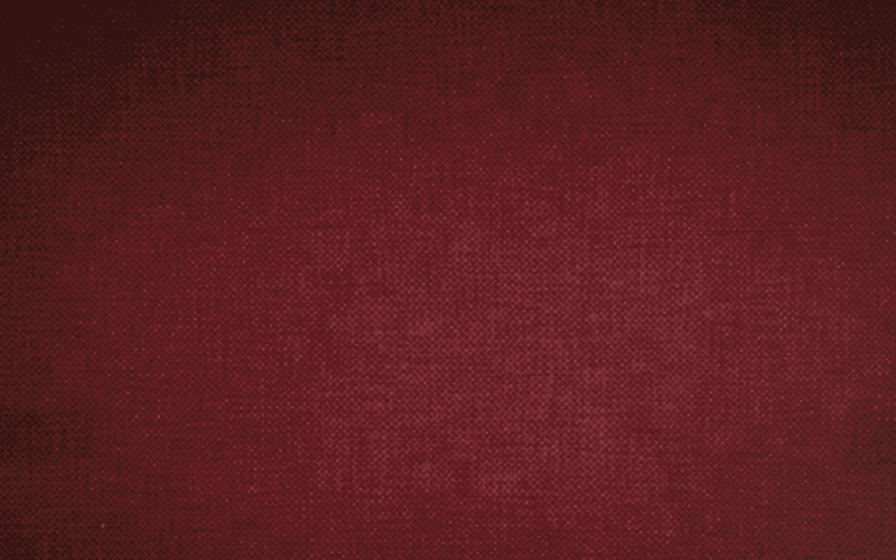
A WebGL 1 fragment shader for this texture:

```glsl
precision highp float;

uniform vec2 u_resolution;

const float PI = 3.14159265;
const float THREADS = 150.0; // threads per canvas height
const vec3 SHADOW = vec3(0.20, 0.08, 0.07);
const vec3 UMBER = vec3(0.29, 0.108, 0.092);
const vec3 CRIMSON = vec3(0.40, 0.115, 0.135);
const vec3 ROSE = vec3(0.52, 0.225, 0.245);
const vec3 DUST = vec3(0.55, 0.42, 0.40);

float hash(vec2 p) {
  vec3 q = fract(p.xyx * vec3(0.1031, 0.1030, 0.0973));
  q += dot(q, q.yzx + 33.33);
  return fract((q.x + q.y) * q.z);
}

vec2 gradient(vec2 cell) {
  float angle = 2.0 * PI * hash(cell);
  return vec2(cos(angle), sin(angle));
}

float gradientNoise(vec2 p) {
  vec2 i = floor(p);
  vec2 f = p - i;
  vec2 w = f * f * f * (f * (f * 6.0 - 15.0) + 10.0);
  vec2 e = vec2(1.0, 0.0);
  float low = mix(dot(gradient(i), f), dot(gradient(i + e), f - e), w.x);
  float high = mix(dot(gradient(i + e.yx), f - e.yx),
                   dot(gradient(i + 1.0), f - 1.0), w.x);
  return 1.4 * mix(low, high, w.y);
}

// Uneven yarn: fine across the thread, long along it
float yarn(float across, float along, float seed) {
  return gradientNoise(vec2(across * 0.83 + seed, along + seed * 1.7));
}

// Raised crossings of a plain weave, from -1 to 1
float weave(vec2 thread) {
  return sin(PI * thread.x) * sin(PI * thread.y);
}

// Rectangle with a soft, slightly ragged rim
float patchMask(vec2 p, vec2 center, vec2 halfSize, float blur) {
  vec2 d = abs(p - center) - halfSize;
  float rim = length(max(d, 0.0)) + min(max(d.x, d.y), 0.0);
  rim += 0.006 * gradientNoise(p * 28.0);
  return 1.0 - smoothstep(-blur, blur, rim);
}

float speck(vec2 p, vec2 center, float radius) {
  float d = length(p - center) + 0.3 * radius * gradientNoise(p * 110.0);
  return 1.0 - smoothstep(0.4 * radius, 1.3 * radius, d);
}

float vignette(vec2 uv, vec2 center) {
  vec2 q = uv - center;
  return 0.73 - 1.4 * dot(q, q);
}

float ramp(float from, float to, float x) {
  return clamp((x - from) / (to - from), 0.0, 1.0);
}

vec3 clothColor(float tone) {
  vec3 color = mix(SHADOW, UMBER, ramp(0.0, 0.25, tone));
  color = mix(color, CRIMSON, ramp(0.25, 0.62, tone));
  return mix(color, ROSE, ramp(0.62, 1.0, tone));
}

void main() {
  vec2 uv = gl_FragCoord.xy / u_resolution;
  vec2 p = gl_FragCoord.xy / u_resolution.y;
  float aspect = u_resolution.x / u_resolution.y;

  // Threads wander a little from a straight grid
  vec2 drift = vec2(gradientNoise(p * vec2(9.0, 4.0)),
                    gradientNoise(p * vec2(4.0, 9.0) + 37.0));
  vec2 thread = p * THREADS + 0.8 * drift;
  float crossing = weave(thread);
  float raised = max(crossing, 0.0);

  // Broad light, worn areas and stained edges
  float tone = vignette(uv, vec2(0.59, 0.37));
  tone += 0.06 * gradientNoise(p * 3.0 + 11.0);
  tone += 0.03 * gradientNoise(p * 11.0 + 5.0);
  float stain = patchMask(p, vec2(0.06, 0.225), vec2(0.11, 0.05), 0.012);
  stain += patchMask(p, vec2(aspect - 0.02, 0.21), vec2(0.07, 0.06), 0.012);
  tone -= 0.13 * stain;

  // Warp and weft irregularity, with rare dark and pale slubs
  float warp = yarn(thread.x, p.y * 14.0, 3.3);
  float weft = yarn(thread.y, p.x * 13.0, 71.6);
  tone += 0.11 * warp + 0.12 * weft;
  tone -= 0.10 * smoothstep(0.45, 0.80, yarn(thread.y, p.x * 5.0, 140.4));
  tone += 0.12 * smoothstep(0.48, 0.80, yarn(thread.x, p.y * 8.0, 210.8));

  // Woven relief, fibre grain and bright flecks on raised crossings
  float fleck = hash(floor(thread) + 19.0);
  tone += 0.14 * crossing + 0.15 * gradientNoise(thread * 0.83 + 53.0);
  tone += 0.30 * raised * smoothstep(0.86, 1.0, fleck);
  vec3 color = clothColor(tone);

  // Faded haze toward the lower right
  float haze = smoothstep(0.55, 1.1, uv.x) * (1.0 - uv.y);
  color = mix(color, DUST, 0.09 * haze);

  // Scattered scuffs and lint
  for (int i = 0; i < 6; i++) {
    float id = float(i);
    vec2 spot = vec2(hash(vec2(id, 4.0)) * aspect, 0.5 * hash(vec2(id, 9.0)));
    float radius = mix(0.003, 0.010, hash(vec2(id, 15.0)));
    vec3 tint = mix(DUST, ROSE, smoothstep(0.004, 0.007, radius));
    color = mix(color, tint, 0.45 * speck(p, spot, radius));
  }

  gl_FragColor = vec4(color, 1.0);
}
```
